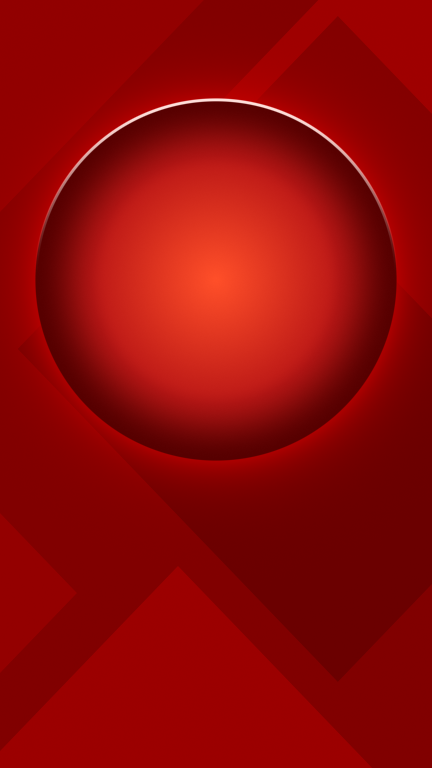
Give the GLSL for this background, as a Shadertoy shader.

```glsl
// Coverage of a slightly tall diamond; all tiles share one size
float diamond(vec2 p, vec2 center, float aa) {
    vec2 q = abs(p - center) / vec2(1.0, 1.04);
    return 1.0 - smoothstep(-aa, aa, q.x + q.y - 0.741);
}

// Interleaved noise that hides banding in the soft gradients
float dither(vec2 p) {
    vec3 q = fract(p.xyx * 0.1031);
    q += dot(q, q.yzx + 33.33);
    return fract((q.x + q.y) * q.z) - 0.5;
}

void mainImage(out vec4 fragColor, in vec2 fragCoord) {
    vec2 p = fragCoord / iResolution.x;
    float aa = 0.8 / iResolution.x;

    // Overlapping background diamonds
    vec3 color = vec3(0.505, 0.0, 0.0);
    color = mix(color, vec3(0.57, 0.0, 0.0), diamond(p, vec2(-0.269, 1.778), aa));
    color = mix(color, vec3(0.58, 0.0, 0.0), diamond(p, vec2(-0.563, 0.405), aa));
    color = mix(color, vec3(0.61, 0.0, 0.0), diamond(p, vec2(0.412, -0.303), aa));
    color = mix(color, vec3(0.62, 0.0, 0.0), diamond(p, vec2(1.255, 1.546), aa));
    color *= 1.0 - 0.17 * diamond(p, vec2(0.782, 0.970), aa);

    // Red halo around the disc
    vec2 fromCenter = p - vec2(0.5, 1.1296);
    float dist = length(fromCenter);
    float edge = dist - 0.418;
    float halo = 0.72 * exp(-max(edge, 0.0) / 0.052);
    color = mix(color, vec3(0.78, 0.0, 0.0), halo);

    // Glowing disc with a dark inner border
    float r = dist / 0.418;
    vec3 disc = mix(vec3(1.0, 0.31, 0.16), vec3(0.73, 0.09, 0.085), min(r / 0.69, 1.0));
    disc = mix(disc, vec3(0.34, 0.0, 0.0), smoothstep(0.60, 1.0, r));
    color = mix(color, disc, 1.0 - smoothstep(-aa, aa, edge));

    // Thin highlight along the upper rim
    float upward = fromCenter.y / max(dist, 0.001);
    float rim = 1.0 - smoothstep(0.0015, 0.0015 + 2.0 * aa, abs(edge + 0.001));
    color = mix(color, vec3(1.0, 0.88, 0.86), rim * smoothstep(0.0, 1.0, upward));

    color += dither(fragCoord) / 255.0;
    fragColor = vec4(clamp(color, 0.0, 1.0), 1.0);
}
```
